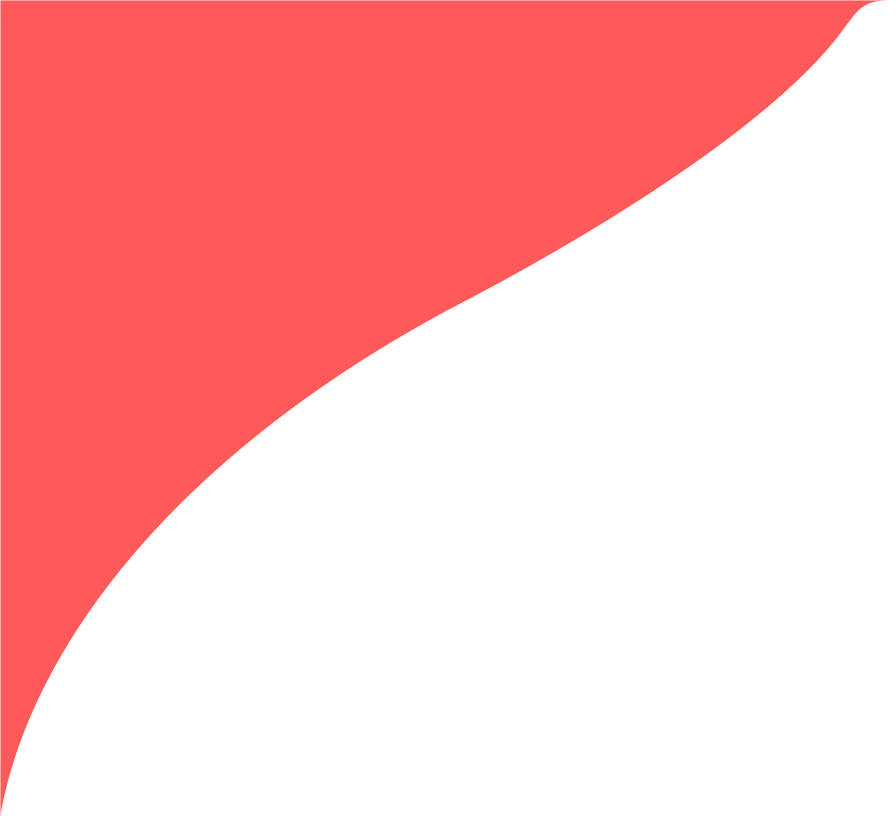
Reproduce this background procedurally as a Shadertoy shader.

```glsl
// A flat coral field in the upper left, cut off from white by one sweeping S-curve.
// The curve is three cubic Beziers that run left to right; each column solves for
// its height on the curve, and the gap to it is turned into a smooth edge.

vec2 bezier(vec2 a, vec2 b, vec2 c, vec2 d, float t) {
    float s = 1.0 - t;
    return s * s * s * a + 3.0 * s * s * t * b + 3.0 * s * t * t * c + t * t * t * d;
}

vec2 bezierTangent(vec2 a, vec2 b, vec2 c, vec2 d, float t) {
    float s = 1.0 - t;
    return 3.0 * (s * s * (b - a) + 2.0 * s * t * (c - b) + t * t * (d - c));
}

// Signed distance in pixels from p to the curve, positive above it
float heightOverCurve(vec2 p, vec2 a, vec2 b, vec2 c, vec2 d) {
    float low = 0.0, high = 1.0;
    for (int i = 0; i < 20; i++) {
        float mid = 0.5 * (low + high);
        if (bezier(a, b, c, d, mid).x < p.x) low = mid;
        else high = mid;
    }
    float t = 0.5 * (low + high);
    float gap = (p.y - bezier(a, b, c, d, t).y) * iResolution.y;
    vec2 tangent = bezierTangent(a, b, c, d, t) * iResolution.xy;
    return gap * tangent.x / max(length(tangent), 1e-5);
}

void mainImage(out vec4 fragColor, in vec2 fragCoord) {
    vec2 p = fragCoord / iResolution.xy;

    // Joints between the long bowl, the upper sweep and the small corner hook
    vec2 middle = vec2(0.5208, 0.6339);
    vec2 hook = vec2(0.9375, 0.9587);

    float above;
    if (p.x < middle.x)
        above = heightOverCurve(p, vec2(0.0, 0.0028), vec2(0.0326, 0.2123),
                                vec2(0.2018, 0.453), middle);
    else if (p.x < hook.x)
        above = heightOverCurve(p, middle, vec2(0.6771, 0.7236),
                                vec2(0.862, 0.8504), hook);
    else
        above = heightOverCurve(p, hook, vec2(0.957, 0.9872),
                                vec2(0.9609, 0.9986), vec2(0.9922, 1.0));

    // Hairline pale rim along the left and top borders
    vec2 inset = (vec2(p.x, 1.0 - p.y) - 0.0005) * iResolution.xy;
    float coverage = clamp(above + 0.5, 0.0, 1.0)
                   * clamp(inset.x + 0.5, 0.0, 1.0)
                   * clamp(inset.y + 0.5, 0.0, 1.0);

    vec3 white = vec3(1.0);
    vec3 coral = vec3(1.0, 0.353, 0.353);
    fragColor = vec4(mix(white, coral, coverage), 1.0);
}
```
